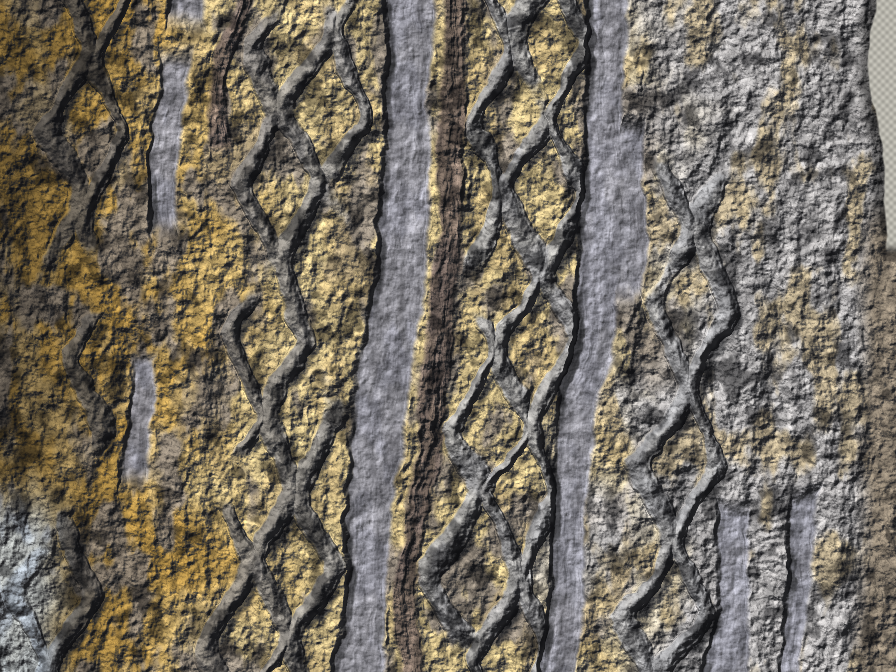
Reproduce this texture procedurally as a Shadertoy shader.

```glsl
const float LEAN = 0.07;

// Slabs: centre x, half width, lower end, upper end
const vec4 SLABS[8] = vec4[8](
    vec4(0.575, 0.037, -0.3, 1.3), vec4(0.875, 0.034, -0.3, 1.3),
    vec4(0.920, 0.030, 0.54, 0.82), vec4(0.238, 0.023, 0.65, 0.93),
    vec4(0.215, 0.022, 0.27, 0.47), vec4(1.115, 0.028, -0.2, 0.27),
    vec4(1.215, 0.020, -0.2, 0.28), vec4(0.245, 0.028, 0.95, 1.3));

float hash(vec2 p) {
    p = fract(p * vec2(0.1031, 0.1130));
    p += dot(p, p.yx + 33.33);
    return fract((p.x + p.y) * p.x * 17.0);
}

float noise(vec2 p) {
    vec2 i = floor(p), f = fract(p);
    f = f * f * (3.0 - 2.0 * f);
    return mix(mix(hash(i), hash(i + vec2(1, 0)), f.x),
               mix(hash(i + vec2(0, 1)), hash(i + vec2(1, 1)), f.x), f.y);
}

float fbm(vec2 p) {
    float sum = 0.0, amp = 0.5;
    for (int i = 0; i < 4; i++) {
        sum += amp * noise(p);
        p = mat2(1.6, 1.2, -1.2, 1.6) * p + 17.3;
        amp *= 0.5;
    }
    return sum / 0.94;
}

// Neighbouring zigzag strands in antiphase enclose rows of diamonds
float braid(vec2 p, float x, float phase, int count) {
    float ridge = 0.0;
    for (int i = 0; i < count; i++) {
        float side = i % 2 == 0 ? 1.0 : -1.0;
        float zigzag = asin(0.95 * sin(6.2832 * (p.y / 0.225 + phase))) / 1.25;
        float d = abs(p.x - x - 0.060 * float(i) - side * 0.027 * zigzag) * 0.87;
        float thick = 0.008 + 0.013 * noise(vec2(p.y * 19.0, x * 90.0 + float(i) * 9.0));
        float present = smoothstep(0.1, 0.4, noise(vec2(p.y * 7.0 + 3.0, x * 70.0 + float(i) * 5.0)));
        ridge = max(ridge, present * max(0.0, 1.0 - d * d / (thick * thick)));
    }
    return ridge;
}

float slab(vec2 p, vec4 s) {
    float d = s.y + 0.022 * (fbm(vec2(p.y * 9.0, s.x * 80.0 + p.x * 20.0)) - 0.5) - abs(p.x - s.x);
    d = min(d, 0.25 * min(p.y - s.z, s.w - p.y));
    return smoothstep(-0.002, 0.007, d);
}

// Height of the stone; parts holds the ridge, slab and bark masks
float relief(vec2 p, out vec3 parts) {
    vec2 grainPos = p;
    p += 0.034 * (vec2(noise(p * 8.0), noise(p * 8.0 + 40.0)) - 0.5);
    p += 0.013 * (vec2(fbm(p * 42.0), fbm(p * 42.0 + 70.0)) - 0.5);
    p.x -= LEAN * (p.y - 0.5);

    float ridge = max(braid(p, 0.075, 0.2, 2), braid(p, 0.372, 0.55, 3));
    ridge = max(ridge, braid(p, 0.70, 0.1, 3));
    ridge = max(ridge, braid(p, 0.99, 0.35, 2) * smoothstep(0.76, 0.71, p.y));

    float slabs = 0.0;
    for (int i = 0; i < 8; i++) slabs = max(slabs, slab(p, SLABS[i]));
    float bark = max(slab(p, vec4(0.643, 0.022, -0.3, 1.3)), slab(p, vec4(0.315, 0.014, 0.76, 1.3)));
    bark *= 1.0 - slabs;
    ridge *= (1.0 - slabs) * (1.0 - bark);
    parts = vec3(ridge, slabs, bark);

    float rough = 1.0 - 0.62 * slabs - 0.25 * smoothstep(0.2, 0.6, ridge);
    float streak = fbm(vec2(p.x * 110.0, p.y * 6.0));
    float furrows = fbm(vec2(p.x * 26.0, p.y * 6.0 + 11.0));
    float ribs = sin(p.y * 420.0) * smoothstep(0.62, 0.75, noise(p * vec2(22.0, 14.0)));
    return 0.019 * ridge + 0.009 * slabs + 0.012 * bark * streak + 0.003 * slabs * streak
         + 0.0006 * ribs * (1.0 - ridge) * (1.0 - slabs) + 0.026 * furrows * (1.0 - slabs)
         + rough * (0.016 * fbm(grainPos * 28.0) + 0.0105 * fbm(grainPos * 95.0));
}

void mainImage(out vec4 fragColor, in vec2 fragCoord) {
    vec2 p = fragCoord / iResolution.y;
    vec3 parts, unused;
    float e = 0.0020;
    float h = relief(p, parts);
    vec2 slope = vec2(relief(p + vec2(e, 0), unused), relief(p + vec2(0, e), unused)) - h;

    // Low light from the upper left, with short cast shadows
    vec3 light = normalize(vec3(-0.45, 0.55, 0.68));
    float lit = max(0.0, dot(normalize(vec3(-slope / e, 1.0)), light));
    float blocker = relief(p + 0.017 * normalize(light.xy), unused) - h;
    float shadow = smoothstep(0.004, 0.020, blocker);

    // Ochre ground turns pale in the middle and grey to the right
    float patches = fbm(p * 6.0), grit = fbm(p * 85.0);
    float across = p.x + 0.5 * (patches - 0.5);
    vec3 color = mix(vec3(0.57, 0.45, 0.21), vec3(0.68, 0.61, 0.43), smoothstep(0.15, 0.45, across));
    color = mix(color, vec3(0.43, 0.40, 0.37), 0.85 * smoothstep(0.48, 0.62, fbm(p * vec2(24.0, 13.0) + 8.0)));
    color = mix(color, vec3(0.57, 0.56, 0.55), smoothstep(0.78, 0.98, across));
    color = mix(color, vec3(0.62, 0.54, 0.37), 0.6 * smoothstep(0.53, 0.68, fbm(p * vec2(22.0, 12.0) + 30.0)));

    // Grey strands and slabs, brown bark
    vec3 strand = mix(vec3(0.36, 0.34, 0.31), vec3(0.50, 0.50, 0.50), smoothstep(0.15, 0.7, p.x));
    color = mix(color, strand, 0.9 * smoothstep(0.05, 0.45, parts.x + 0.3 * (grit - 0.5)));
    float streak = fbm(vec2((p.x - LEAN * p.y) * 95.0, p.y * 7.0));
    color = mix(color, vec3(0.50, 0.50, 0.53) * (0.75 + 0.5 * streak), 0.93 * parts.y);
    color = mix(color, vec3(0.36, 0.31, 0.28) * (0.4 + 1.1 * streak), 0.9 * parts.z);

    // Bluish lower left corner and dim left side
    float corner = smoothstep(0.14, 0.04, p.x + 0.12 * (patches - 0.5)) * smoothstep(0.32, 0.2, p.y);
    color = mix(color, vec3(0.54, 0.58, 0.62), 0.8 * corner);
    color *= mix(0.62, 1.0, max(corner, smoothstep(0.0, 0.25, p.x)));

    // Brown flank of the stone along the right edge
    float flank = smoothstep(1.265, 1.30, p.x + 0.04 * (patches - 0.5)) * smoothstep(0.72, 0.64, p.y);
    color = mix(color, vec3(0.44, 0.40, 0.34), flank);

    // Grain, pits and grey shade
    color *= 0.62 + 0.72 * grit;
    color *= 1.0 - 0.45 * smoothstep(0.42, 0.28, fbm(p * 34.0 + 50.0)) * (1.0 - parts.y);
    float shade = (0.17 + 1.22 * lit) * (1.0 - 0.55 * shadow);
    float luma = dot(color, vec3(0.3, 0.59, 0.11));
    color = mix(vec3(luma), color, smoothstep(0.1, 0.9, shade)) * shade + vec3(0.035, 0.036, 0.045);

    // Woven cloth behind the upper right edge
    float rim = 1.302 + 0.012 * sin(p.y * 19.0) + 0.25 * max(0.0, 0.72 - p.y) + 0.004 * noise(p * 60.0);
    color *= 1.0 - 0.5 * smoothstep(0.03, 0.0, rim - p.x) * smoothstep(0.62, 0.7, p.y);
    vec2 weave = sin(p * 520.0);
    vec3 cloth = vec3(0.77, 0.76, 0.72) * (0.92 + 0.1 * weave.x * weave.y);
    color = mix(color, cloth, smoothstep(-0.002, 0.002, p.x - rim) * smoothstep(0.62, 0.64, p.y));

    fragColor = vec4(clamp(color, 0.0, 1.0), 1.0);
}
```
